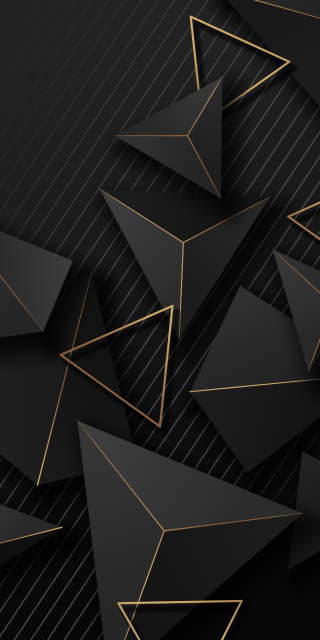
Write a WebGL 1 fragment shader that draws this background.

```glsl
precision highp float;
// Dark low-poly pyramids with thin gold ridges and floating gold triangle frames
// over a diagonally pinstriped charcoal backdrop. Every shape is a triangle
// distance function, painted back to front with soft shadows.
uniform vec2 u_resolution;

// Lengths are in hundredths of the canvas width; y runs down from 0 to 200.
const vec3 GOLD = vec3(0.82, 0.68, 0.42);
const vec3 COPPER = vec3(0.53, 0.37, 0.24);
const float BACK_LIGHT = 0.135;
const float BACK_DARK = 0.025;
const float STRIPE_TONE = 0.29;
const float STRIPE_SLOPE = 1.5;
const float STRIPE_STEP = 7.8;
const float STRIPE_HALF = 0.2;
const float RIDGE_HALF = 0.2;
const float FRAME_HALF = 0.33;
const vec2 SHADOW_SHIFT = vec2(3.0, 4.0);
const float SHADOW_SOFT = 8.0;
const float SHADOW_DEPTH = 0.75;

float pixel; // size of one pixel in canvas units

float coverage(float d) { return clamp(0.5 - d / pixel, 0.0, 1.0); }

float cross2(vec2 a, vec2 b) { return a.x * b.y - a.y * b.x; }

// Offset from the nearest point of segment ab, and position along it
vec3 toSegment(vec2 p, vec2 a, vec2 b) {
  float t = clamp(dot(p - a, b - a) / dot(b - a, b - a), 0.0, 1.0);
  return vec3(p - mix(a, b, t), t);
}

float sdTriangle(vec2 p, vec2 a, vec2 b, vec2 c) {
  float d = min(length(toSegment(p, a, b).xy),
            min(length(toSegment(p, b, c).xy), length(toSegment(p, c, a).xy)));
  float turn = sign(cross2(b - a, c - a));
  float inside = min(turn * cross2(b - a, p - a),
                 min(turn * cross2(c - b, p - b), turn * cross2(a - c, p - c)));
  return inside > 0.0 ? -d : d;
}

vec3 metal(vec2 p) {
  return mix(COPPER, GOLD, 0.5 + 0.5 * cos(0.065 * (p.x - p.y + 42.0)));
}

void shadow(inout vec3 col, vec2 p, vec2 a, vec2 b, vec2 c) {
  float d = sdTriangle(p - SHADOW_SHIFT, a, b, c);
  col *= 1.0 - SHADOW_DEPTH * (1.0 - smoothstep(-0.4 * SHADOW_SOFT, SHADOW_SOFT, d));
}

// Flat facet, brightest at corner a and darker toward edge bc
void face(inout vec3 col, vec2 p, vec2 a, vec2 b, vec2 c, float tone) {
  vec2 axis = 0.5 * (b + c) - a;
  float t = clamp(dot(p - a, axis) / dot(axis, axis), 0.0, 1.0);
  col = mix(col, vec3(tone * mix(1.15, 0.78, t)), coverage(sdTriangle(p, a, b, c)));
}

// Gold edge that thins and fades toward its outer end b
void ridge(inout vec3 col, vec2 p, vec2 a, vec2 b) {
  vec3 s = toSegment(p, a, b);
  float halfWidth = RIDGE_HALF * mix(1.0, 0.6, s.z);
  float fade = 1.0 - 0.6 * smoothstep(0.75, 1.0, s.z);
  col = mix(col, metal(p), fade * coverage(length(s.xy) - halfWidth));
}

// Three facets meeting at a peak
void pyramid(inout vec3 col, vec2 p, vec2 a, vec2 b, vec2 c, vec2 peak, vec3 tones) {
  shadow(col, p, a, b, c);
  face(col, p, a, b, peak, tones.x);
  face(col, p, b, c, peak, tones.y);
  face(col, p, a, c, peak, tones.z);
  ridge(col, p, peak, a);
  ridge(col, p, peak, b);
  ridge(col, p, peak, c);
}

// Two facets sharing the ridge ab
void fold(inout vec3 col, vec2 p, vec2 a, vec2 b, vec2 l, vec2 r, vec2 tones) {
  shadow(col, p, a, b, l);
  shadow(col, p, a, b, r);
  face(col, p, l, a, b, tones.x);
  face(col, p, a, b, r, tones.y);
  ridge(col, p, a, b);
}

void frame(inout vec3 col, vec2 p, vec2 a, vec2 b, vec2 c) {
  float shade = abs(sdTriangle(p - 0.5 * SHADOW_SHIFT, a, b, c));
  col *= 1.0 - 0.6 * (1.0 - smoothstep(0.2, 1.8, shade));
  col = mix(col, metal(p), coverage(abs(sdTriangle(p, a, b, c)) - FRAME_HALF));
}

vec3 backdrop(vec2 p) {
  float tone = mix(BACK_LIGHT, BACK_DARK, smoothstep(0.0, 1.0, (0.3 * p.x + p.y) / 230.0));
  float phase = fract((STRIPE_SLOPE * p.x + p.y) / STRIPE_STEP);
  float d = abs(phase - 0.5) * STRIPE_STEP / length(vec2(STRIPE_SLOPE, 1.0));
  float strength = smoothstep(5.0, 100.0, p.x + 0.6 * p.y) * (1.0 - smoothstep(215.0, 260.0, p.x + p.y));
  return vec3(mix(tone, STRIPE_TONE, strength * coverage(d - STRIPE_HALF)));
}

void main() {
  vec2 uv = gl_FragCoord.xy / u_resolution;
  vec2 p = vec2(100.0 * uv.x, 200.0 * (1.0 - uv.y));
  pixel = 100.0 / u_resolution.x;
  vec3 col = backdrop(p);
  // Upper group
  fold(col, p, vec2(68.3, -3.2), vec2(115, 9.9), vec2(115, 50.5), vec2(115, -10), vec2(0.12, 0.15));
  frame(col, p, vec2(59.6, 5.2), vec2(90.4, 19.3), vec2(63.2, 38.5));
  pyramid(col, p, vec2(31.2, 59.1), vec2(84.4, 61.5), vec2(56, 106), vec2(57.3, 75.8), vec3(0.1, 0.14, 0.22));
  pyramid(col, p, vec2(69.5, 24), vec2(35.9, 42.4), vec2(69, 62), vec2(58.6, 42.4), vec3(0.2, 0.18, 0.15));
  frame(col, p, vec2(90.1, 67.7), vec2(112, 57.9), vec2(112, 83.3));
  // Middle group
  fold(col, p, vec2(11.7, 151.6), vec2(28.6, 85.4), vec2(-25, 121), vec2(43, 144.5), vec2(0.13, 0.09));
  fold(col, p, vec2(-15.6, 65.9), vec2(13.5, 103.6), vec2(22.7, 81.5), vec2(-15.6, 107.5), vec2(0.21, 0.18));
  fold(col, p, vec2(59.4, 122.4), vec2(118, 116.7), vec2(75, 89.3), vec2(77.3, 147.7), vec2(0.17, 0.1));
  pyramid(col, p, vec2(85.2, 77.9), vec2(115, 91.5), vec2(96.4, 115.9), vec2(104, 95.2), vec3(0.18, 0.1, 0.2));
  frame(col, p, vec2(19, 110.9), vec2(53.9, 95.6), vec2(50, 133.3));
  // Lower group
  shadow(col, p, vec2(94.5, 141), vec2(90, 178), vec2(125, 157.5));
  face(col, p, vec2(94.5, 141), vec2(90, 178), vec2(125, 157.5), 0.12);
  fold(col, p, vec2(19.3, 164.8), vec2(-10, 172.3), vec2(-10, 153.8), vec2(-10, 183), vec2(0.2, 0.06));
  pyramid(col, p, vec2(24.2, 131.5), vec2(94.5, 160.4), vec2(34.1, 213.5), vec2(51.3, 165.9), vec3(0.22, 0.1, 0.19));
  frame(col, p, vec2(37, 188.5), vec2(75.5, 187.8), vec2(57.3, 224));
  gl_FragColor = vec4(col, 1.0);
}
```
